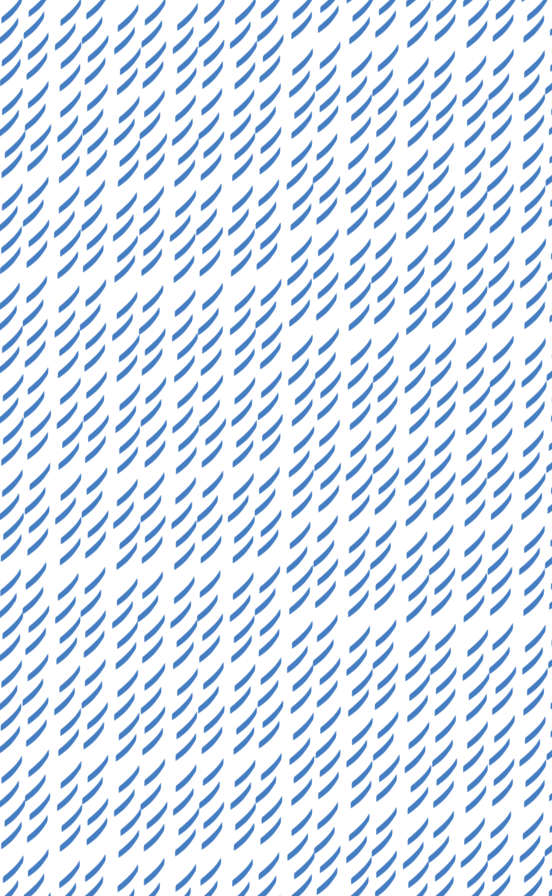
Reproduce this pattern procedurally as a Shadertoy shader.

```glsl
const float CANVAS_HEIGHT = 768.0;            // design units from top to bottom
const vec2  PITCH         = vec2(49.8, 82.0); // column and band spacing
const vec2  FIRST_STROKE  = vec2(10.0, 10.5);
const vec2  LANE_STEP     = vec2(22.5, -5.5); // second lane of each column
const vec4  STROKE_X      = vec4(0.0, -3.5, 1.0, -1.0);
const vec4  STROKE_Y      = vec4(0.0, 20.0, 37.0, 55.0);
const float SHIFT_COLUMNS = 5.0;              // columns between band shifts
const float BAND_SHIFT    = 45.0;
const float COLUMN_SWAY   = 4.0;
const float BAND_SWAY     = 2.2;
const float STROKE_SWAY   = 0.6;

const vec2  SLANT      = vec2(0.695, 0.719);  // unit direction of a stroke
const float HALF_SPAN  = 8.8;                 // half of its horizontal extent
const float HALF_LEN   = 12.0;
const float BOW        = 1.2;
const float FOOT_WIDTH = 2.3;                 // half widths at both ends
const float TIP_WIDTH  = 1.6;
const float CORNER     = 1.1;
const float SOFTNESS   = 0.95;                // edge blend in pixels

const vec3 PAPER = vec3(1.0);
const vec3 INK   = vec3(0.27, 0.49, 0.765);

// Signed distance to a bowed brush stroke with upright cut ends
float strokeDistance(vec2 q) {
    float along = dot(q, SLANT);
    float across = dot(q, vec2(-SLANT.y, SLANT.x));
    float t = clamp(along / HALF_LEN, -1.2, 1.2);
    float spine = BOW * (t * t - 0.5);
    float halfWidth = mix(FOOT_WIDTH, TIP_WIDTH, smoothstep(-0.3, 1.0, t));
    vec2 edge = vec2(abs(q.x) - HALF_SPAN, abs(across - spine) - halfWidth) + CORNER;
    return length(max(edge, 0.0)) + min(max(edge.x, edge.y), 0.0) - CORNER;
}

// Position of the first stroke of a cluster, y pointing down
vec2 clusterOrigin(float column, float band) {
    vec2 origin = FIRST_STROKE + PITCH * vec2(column, band);
    origin.y += BAND_SHIFT * mod(floor(column / SHIFT_COLUMNS), 2.0);
    origin.y += COLUMN_SWAY * sin(1.25 * column - 1.4);
    origin += BAND_SWAY * vec2(0.5 * sin(1.7 * band + 0.4 * column), cos(2.1 * band));
    return origin;
}

// Small layered-sine offset that differs from stroke to stroke
vec2 strokeSway(float column, float band, float index) {
    float phase = 2.3 * column + 3.7 * band + 1.9 * index;
    return STROKE_SWAY * vec2(sin(phase) + 0.5 * sin(2.7 * phase), cos(1.6 * phase));
}

float patternDistance(vec2 p) {
    float d = 1e3;
    float nearColumn = floor(p.x / PITCH.x);
    for (int i = -1; i <= 1; i++) {
        float column = nearColumn + float(i);
        float bandOffset = clusterOrigin(column, 0.0).y;
        float nearBand = floor((p.y - bandOffset) / PITCH.y);
        for (int j = -1; j <= 1; j++) {
            float band = nearBand + float(j);
            vec2 origin = clusterOrigin(column, band);
            // Two lanes of four strokes
            for (int k = 0; k < 8; k++) {
                int row = k % 4;
                vec2 centre = origin + vec2(STROKE_X[row], STROKE_Y[row])
                            + LANE_STEP * float(k / 4)
                            + strokeSway(column, band, float(k));
                d = min(d, strokeDistance((p - centre) * vec2(1.0, -1.0)));
            }
        }
    }
    return d;
}

void mainImage(out vec4 fragColor, in vec2 fragCoord) {
    float pixel = CANVAS_HEIGHT / iResolution.y;
    vec2 p = fragCoord * pixel;
    p.y = CANVAS_HEIGHT - p.y;
    float blend = SOFTNESS * pixel;
    float ink = 1.0 - smoothstep(-blend, blend, patternDistance(p));
    fragColor = vec4(mix(PAPER, INK, ink), 1.0);
}
```
